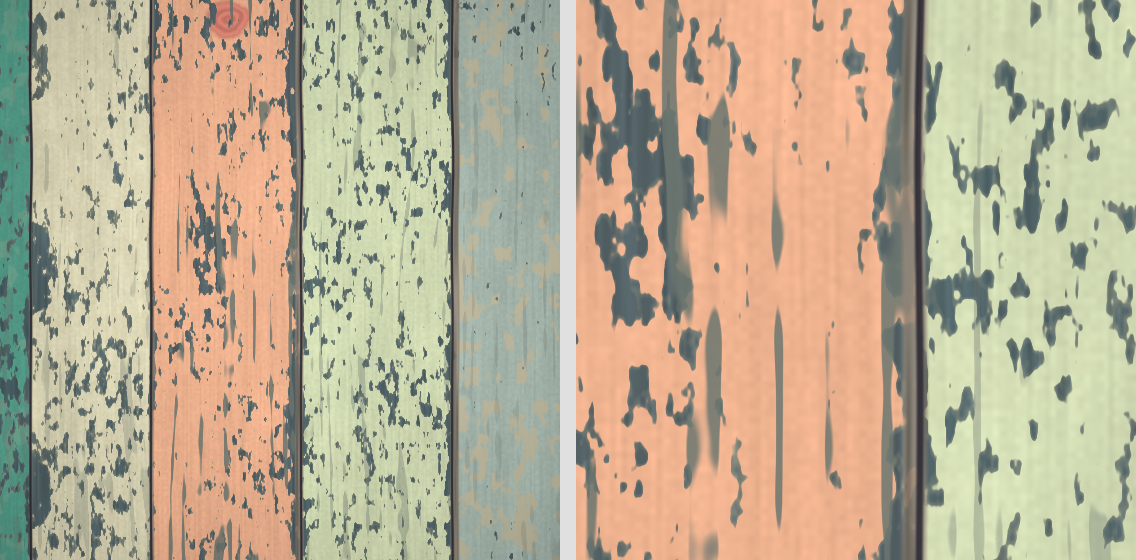
Left, the full canvas; right, a detail of the centre.
This texture is drawn by a three.js fragment shader. Its source:

```glsl
varying vec2 vUv;

const vec4 SEAMS = vec4(0.055, 0.270, 0.538, 0.808);
const float PLANK_WIDTH = 0.269;
const float SEAM_HALF_WIDTH = 0.002;
const float CHIP_LEVEL = 0.69;
const float VIGNETTE = 0.34;
const vec2 CHIP_SCALE = vec2(105.0, 48.0);
const vec2 CRACK_SCALE = vec2(125.0, 5.0);
const vec2 KNOT_CENTER = vec2(0.408, 0.965);
const vec2 KNOT_RADIUS = vec2(0.046, 0.036);

const vec3 TEAL = vec3(0.34, 0.64, 0.56);
const vec3 CREAM = vec3(0.89, 0.87, 0.74);
const vec3 SALMON = vec3(0.95, 0.71, 0.57);
const vec3 PALE_GREEN = vec3(0.84, 0.88, 0.72);
const vec3 BLUE_GREY = vec3(0.68, 0.75, 0.71);
const vec3 DARK_WOOD = vec3(0.27, 0.35, 0.38);
const vec3 GREY_WOOD = vec3(0.58, 0.58, 0.50);
const vec3 LIP_WOOD = vec3(0.53, 0.49, 0.44);
const vec3 SEAM_DARK = vec3(0.17, 0.16, 0.20);
const vec3 TAN_STAIN = vec3(0.80, 0.75, 0.62);
const vec3 KNOT_PINK = vec3(0.87, 0.48, 0.43);

float hash(vec2 p) {
  vec3 q = fract(p.xyx * 0.1031);
  q += dot(q, q.yzx + 33.33);
  return fract((q.x + q.y) * q.z);
}

float noise(vec2 p) {
  vec2 i = floor(p);
  vec2 f = fract(p);
  f = f * f * (3.0 - 2.0 * f);
  return mix(mix(hash(i), hash(i + vec2(1.0, 0.0)), f.x),
             mix(hash(i + vec2(0.0, 1.0)), hash(i + 1.0), f.x), f.y);
}

float fbm(vec2 p) {
  float sum = 0.0;
  float gain = 0.5;
  for (int i = 0; i < 3; i++) {
    sum += gain * noise(p);
    p = p * 2.03 + 19.7;
    gain *= 0.5;
  }
  return sum / 0.875;
}

// Chooses the value belonging to the current plank
vec3 pick(vec4 s, vec3 a, vec3 b, vec3 c, vec3 d, vec3 e) {
  return mix(mix(mix(mix(a, b, s.x), c, s.y), d, s.z), e, s.w);
}

float within(float d, float width, float soft) {
  return 1.0 - smoothstep(width - soft, width + soft, d);
}

void main() {
  // Plank layout
  vec2 p = vUv;
  p.x += (noise(vec2(3.0, p.y * 7.0)) - 0.5) * 0.003;
  vec4 passed = step(SEAMS, vec4(p.x));
  float id = dot(passed, vec4(1.0));
  vec3 span = pick(passed,
    vec3(SEAMS.x - PLANK_WIDTH, SEAMS.x, 0.0), vec3(SEAMS.xy, 0.0),
    vec3(SEAMS.yz, 0.0), vec3(SEAMS.zw, 0.0),
    vec3(SEAMS.w, SEAMS.w + PLANK_WIDTH, 0.0));
  float fromLeft = p.x - span.x;
  float fromRight = span.y - p.x;
  float across = fromLeft / (span.y - span.x);
  vec2 q = p + vec2(id * 3.7, id * 5.3);

  // Plank traits: wear, bare left edge, bare right edge
  float patches = smoothstep(0.0, 0.6, cos(6.2832 * (p.y - 0.9) / 0.38));
  vec3 wear = pick(passed, vec3(0.0, -0.02, 0.004), vec3(-0.01, -0.006 + 0.038 * patches, 0.002),
    vec3(-0.02, 0.004, 0.021), vec3(0.015, 0.003, 0.008), vec3(-0.14, 0.002, -0.02));
  // Plank traits: cracks, tan stain, chip darkness
  vec3 trait = pick(passed, vec3(0.3, 0.25, 0.5), vec3(0.3, 0.2, 0.25),
    vec3(1.0, 0.0, 0.55), vec3(0.4, 0.1, 0.55), vec3(0.25, 1.0, 0.5));
  // Exposed strips beside the seams
  vec3 lip = pick(passed, vec3(0.0, 0.002, 0.0), vec3(0.003, 0.003, 0.0),
    vec3(0.005, 0.010, 0.0), vec3(0.004, 0.003, 0.0), vec3(0.012, 0.0, 0.0));

  // Paint with fine grain and stains
  vec3 color = pick(passed, TEAL, CREAM, SALMON, PALE_GREEN, BLUE_GREY);
  float grain = noise(q * vec2(290.0, 9.0));
  float tooth = noise(q * 240.0);
  float mottle = fbm(q * vec2(16.0, 7.0));
  color *= 0.94 + 0.06 * grain + 0.05 * tooth + 0.10 * (mottle - 0.5);
  float stain = fbm(q * vec2(48.0, 36.0) + 71.0) + 0.35 * (mottle - 0.5);
  stain += 0.05 * (1.0 - p.y);
  color = mix(color, TAN_STAIN, 0.75 * trait.y * smoothstep(0.57, 0.68, stain));

  // Knot
  vec2 k = (p - KNOT_CENTER) / KNOT_RADIUS;
  float knotDist = length(k) + 0.35 * (fbm(p * 45.0) - 0.5);
  float rings = 0.5 + 0.5 * cos(knotDist * 19.0);
  color = mix(color, KNOT_PINK * (0.87 + 0.2 * rings), 0.8 * within(knotDist, 0.85, 0.2));

  // Flaked chips, denser near the middle and the edges
  float cluster = noise(q * vec2(13.0, 5.0));
  float middle = (across - 0.47) / 0.27;
  float cover = fbm(q * CHIP_SCALE) + 0.30 * (cluster - 0.5) + wear.x;
  cover += 0.06 * exp(-middle * middle);
  cover += 0.38 * within(fromLeft, wear.y, 0.010) + 0.38 * within(fromRight, wear.z, 0.010);
  float chip = smoothstep(CHIP_LEVEL - 0.025, CHIP_LEVEL + 0.025, cover);
  float depth = smoothstep(CHIP_LEVEL, CHIP_LEVEL + 0.16, cover);
  float darkness = clamp(trait.z + 0.6 * depth + 0.5 * (cluster - 0.5), 0.0, 1.0);
  vec3 bare = mix(GREY_WOOD, DARK_WOOD, darkness) * (0.86 + 0.28 * grain);
  color = mix(color, bare, 0.92 * chip);

  // Long cracks following the wavy grain
  float bend = 0.045 * (noise(q * vec2(5.0, 3.0)) - 0.5);
  float crack = 0.72 * noise((q + vec2(bend, 0.0)) * CRACK_SCALE);
  crack += 0.28 * noise(q * vec2(60.0, 32.0)) + 0.10 * (cluster - p.y);
  crack = trait.x * smoothstep(0.68, 0.75, crack);
  color = mix(color, mix(GREY_WOOD, DARK_WOOD, 0.5), 0.85 * crack);

  // Strips and seams
  float strip = max(within(fromLeft, lip.x, 0.002), within(fromRight, lip.y, 0.002));
  color = mix(color, LIP_WOOD * (0.75 + 0.45 * grain), 0.85 * strip);
  float seam = within(min(fromLeft, fromRight), SEAM_HALF_WIDTH, 0.0012);
  color = mix(color, SEAM_DARK, 0.88 * seam);

  // Darkened corners
  vec2 c = vUv - 0.5;
  color *= 1.0 - VIGNETTE * dot(c, c);
  gl_FragColor = vec4(color, 1.0);
}
```
